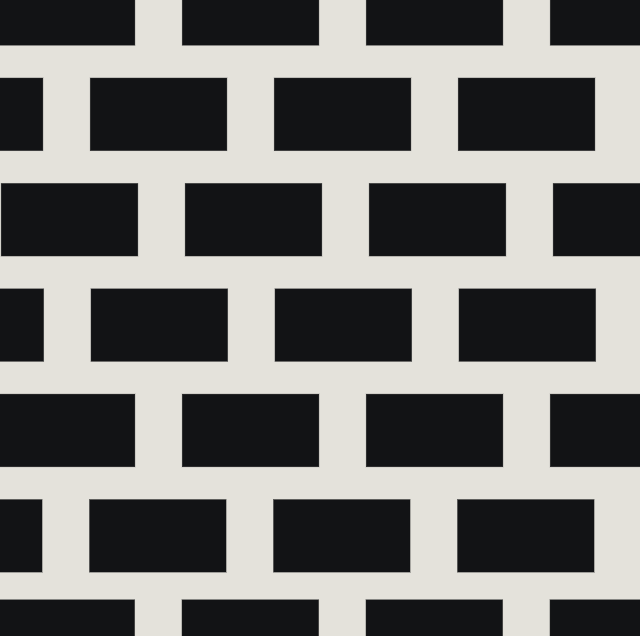
Write a Shadertoy shader that draws this pattern.

```glsl
// Staggered courses of dark sharp-cornered bricks on a pale ground.

// All lengths are fractions of the canvas width.
const vec2 PITCH = vec2(0.2875, 0.16465);
const vec2 HALF_BRICK = vec2(0.1070, 0.0570);
const vec2 FIRST_CENTRE = vec2(0.1040, 0.0140);
const float LAST_ROW = 6.0;
const float LAST_ROW_LIFT = 0.0081;
const vec3 GROUND = vec3(0.894, 0.886, 0.859);
const vec3 INK = vec3(0.071, 0.075, 0.082);

// Small sideways slip of each course, counted from the top.
float rowSlip(float row) {
    const float slips[7] = float[7](0.0, 0.0, 0.0046, 0.0012, 0.0, -0.0012, -0.0004);
    return slips[int(clamp(row, 0.0, LAST_ROW))];
}

// Signed distance to a box in the max norm, which keeps corners sharp.
float boxDistance(vec2 p, vec2 halfSize) {
    vec2 d = abs(p) - halfSize;
    return max(d.x, d.y);
}

// Distance to the nearest brick; p.y runs down from the top edge.
float brickDistance(vec2 p) {
    vec2 q = p - FIRST_CENTRE;
    float row = floor(q.y / PITCH.y + 0.5);
    q.y -= row * PITCH.y;
    q.y += LAST_ROW_LIFT * step(LAST_ROW, row);

    // Every other course moves by half a brick spacing.
    q.x -= 0.5 * PITCH.x * mod(row, 2.0) + rowSlip(row);
    q.x -= PITCH.x * floor(q.x / PITCH.x + 0.5);
    return boxDistance(q, HALF_BRICK);
}

void mainImage(out vec4 fragColor, in vec2 fragCoord) {
    float pixel = 1.0 / iResolution.x;
    vec2 p = vec2(fragCoord.x, iResolution.y - fragCoord.y) * pixel;

    // Soft edge about one pixel wide.
    float d = brickDistance(p);
    float brick = 1.0 - smoothstep(-0.8 * pixel, 0.8 * pixel, d);
    fragColor = vec4(mix(GROUND, INK, brick), 1.0);
}
```
